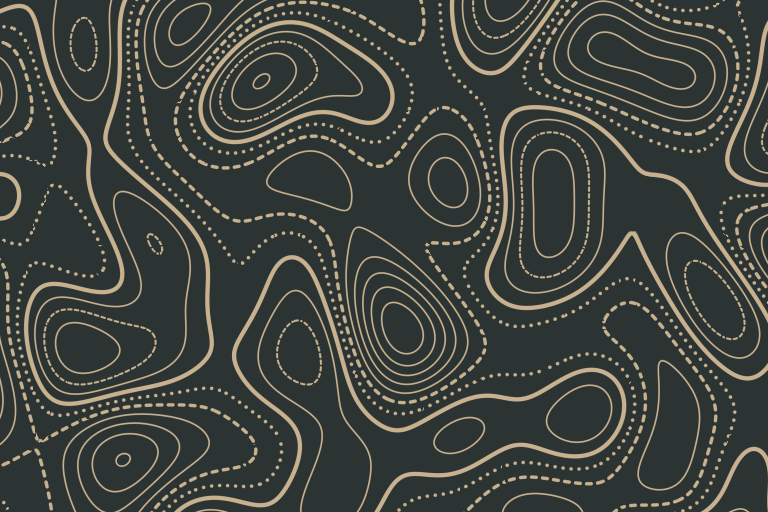
Reproduce this pattern procedurally as a WebGL 1 fragment shader.

```glsl
precision highp float;

uniform vec2 u_resolution;

const vec3 GROUND = vec3(0.172, 0.202, 0.200);
const vec3 INK = vec3(0.780, 0.693, 0.557);
const float QUARTER_PI = 0.785398;

// Stroke styles: radius, half length of a mark, period of marks
const vec3 THIN = vec3(0.0016, 1.0, 1.0);
const vec3 THICK = vec3(0.0042, 1.0, 1.0);
const vec3 DOTTED = vec3(0.0034, 0.0, 0.0156);
const vec3 DASHED = vec3(0.0033, 0.0045, 0.0215);
const vec3 FINE_DASHED = vec3(0.0020, 0.0032, 0.0130);

// Bend the plane so that the hills become uneven
vec2 warp(vec2 p, float amount) {
  return p + amount * sin(p.yx * vec2(9.0, 11.0) + vec2(1.3, 4.1));
}

// Terrain height from layered sines in spread directions
float terrain(vec2 p) {
  vec2 q = warp(p, 0.028);
  float height = 0.0;
  for (int i = 0; i < 9; i++) {
    float n = float(i);
    float angle = n * 1.942 + 0.4;
    float frequency = 8.0 + 2.0 * n;
    float amplitude = 1.25 - 0.06 * n;
    vec2 direction = vec2(cos(angle), sin(angle));
    height += amplitude * sin(dot(q, direction) * frequency + n * n * 2.37 + 0.8);
  }
  return height;
}

vec2 slope(vec2 p, float height, float stepSize) {
  return vec2(terrain(p + vec2(stepSize, 0.0)) - height,
              terrain(p + vec2(0.0, stepSize)) - height) / stepSize;
}

vec3 styleOf(float level) {
  if (level == -1.0) return THICK;
  if (level == 0.0) return DOTTED;
  if (level == 1.0) return DASHED;
  if (level == -3.0) return FINE_DASHED;
  return THIN;
}

// Offset from the nearest mark, along the tangent snapped to eighths of a turn
float markOffset(vec2 p, vec2 gradient, float period) {
  float angle = atan(gradient.x, -gradient.y);
  angle = floor(angle / QUARTER_PI + 0.5) * QUARTER_PI;
  float along = dot(p, vec2(cos(angle), sin(angle)));
  return (fract(along / period) - 0.5) * period;
}

// Signed distance to a round-ended mark
float capsule(vec2 offset, float halfLength, float radius) {
  return length(vec2(max(abs(offset.x) - halfLength, 0.0), offset.y)) - radius;
}

void main() {
  vec2 p = gl_FragCoord.xy / u_resolution.y;
  float pixel = 1.0 / u_resolution.y;

  // Nearest contour and its distance
  float height = terrain(p);
  vec2 gradient = slope(p, height, 0.001);
  float level = floor(height + 0.5);
  float steepness = max(length(gradient), 0.001);
  float across = (height - level) / steepness;
  vec2 onContour = p - gradient / steepness * across;

  // Draw the contour in the style of its level
  vec3 style = styleOf(level);
  float along = markOffset(onContour, gradient, style.z);
  float edge = capsule(vec2(along, across), style.y, style.x);
  float coverage = 1.0 - smoothstep(-0.7 * pixel, 0.7 * pixel, edge);
  gl_FragColor = vec4(mix(GROUND, INK, coverage), 1.0);
}
```
